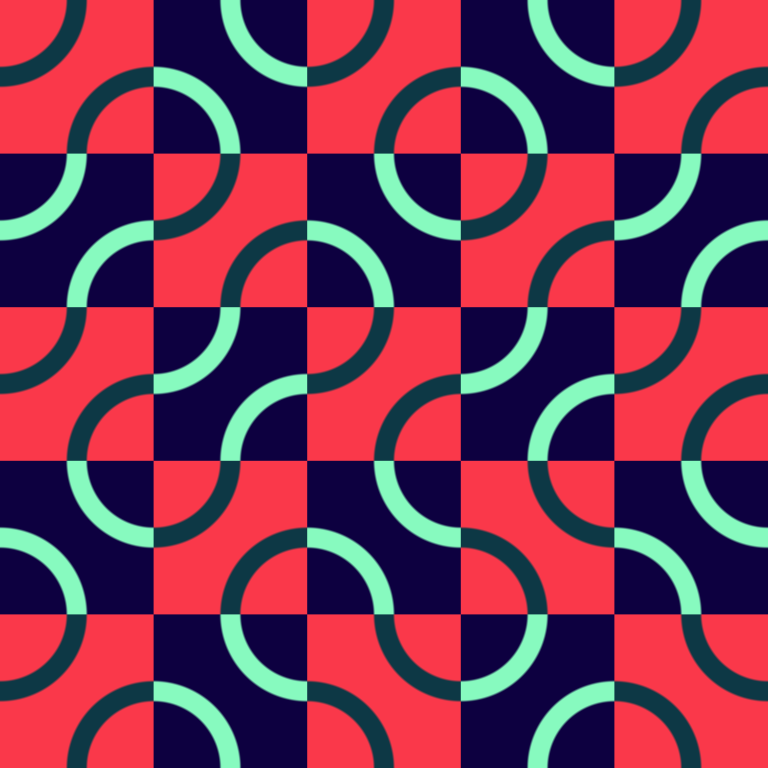
Reproduce this pattern procedurally as a WebGL 1 fragment shader.

```glsl
precision highp float;
// Five by five checkerboard of quarter-arc Truchet tiles with alternating colours.

uniform vec2 u_resolution;

const float TILES = 5.0;
const float ARC_RADIUS = 0.5;        // in tile widths
const float ARC_HALF_WIDTH = 0.065;
const float ARC_SOFTNESS = 0.010;
const float PI = 3.14159265;

const vec3 RED = vec3(0.98, 0.22, 0.29);
const vec3 NAVY = vec3(0.05, 0.00, 0.25);
const vec3 TEAL = vec3(0.05, 0.22, 0.27);
const vec3 MINT = vec3(0.53, 0.98, 0.75);

// Turn flags of each row, bottom to top; the lowest bit is the left tile.
float rowTurns(float row) {
  if (row < 0.5) return 22.0;
  if (row < 1.5) return 29.0;
  if (row < 2.5) return 0.0;
  if (row < 3.5) return 4.0;
  return 10.0;
}

// 1.0 when the arcs sit at the lower left and upper right corners.
float tileTurn(vec2 cell) {
  return mod(floor(rowTurns(cell.y) / floor(exp2(cell.x) + 0.5)), 2.0);
}

// Distance to the centre line of the nearer of two opposite corner arcs.
float arcDistance(vec2 local, float turn) {
  local.x = mix(1.0 - local.x, local.x, turn);
  float cornerDistance = min(length(local), length(local - 1.0));
  return abs(cornerDistance - ARC_RADIUS);
}

// Smoothed checkerboard: 1.0 on the lower left tile, 0.0 on its neighbours.
float checker(vec2 p, float pixel) {
  vec2 wave = clamp(2.0 * sin(PI * p) / (PI * pixel), -1.0, 1.0);
  return 0.5 + 0.5 * wave.x * wave.y;
}

void main() {
  vec2 p = gl_FragCoord.xy / u_resolution * TILES;
  float pixel = TILES / min(u_resolution.x, u_resolution.y);
  vec2 cell = floor(p);

  // Arc coverage
  float edge = arcDistance(fract(p), tileTurn(cell)) - ARC_HALF_WIDTH;
  float soft = max(ARC_SOFTNESS, 0.7 * pixel);
  float arc = 1.0 - smoothstep(-soft, soft, edge);

  // Ground and arc colours swap from tile to tile
  float isRed = checker(p, pixel);
  vec3 ground = mix(NAVY, RED, isRed);
  vec3 line = mix(MINT, TEAL, isRed);

  gl_FragColor = vec4(mix(ground, line, arc), 1.0);
}
```
